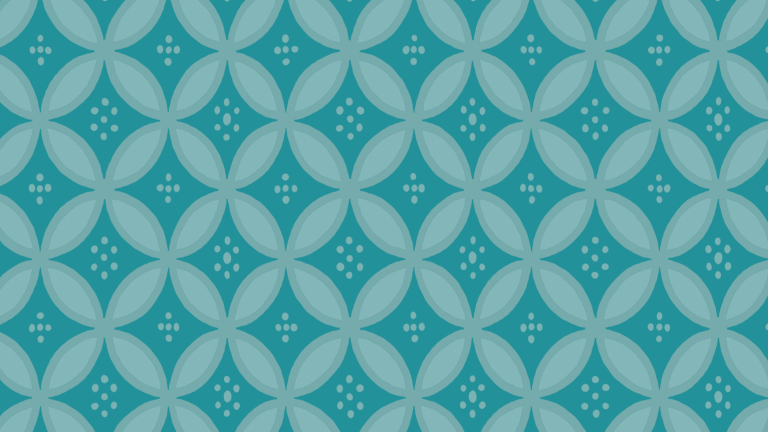
A Shadertoy shader for this pattern:

```glsl
// Interlaced petals on teal: lenses of overlapping circles join the nodes of
// a checkered lattice, and clusters of dots alternate in the gaps between them.
// Layered sines and hashes give the edges a hand-printed unevenness.

// Lengths are in canvas heights unless noted; "cells" are lattice steps.
const vec2 STEP = vec2(0.1421, 0.1606);     // spacing of the lattice
const vec2 ORIGIN = vec2(0.0995, 0.0787);   // lower left node
const float COLUMN_DRIFT = 0.044;           // uneven column spacing, cells
const float EDGE_WOBBLE = 0.006;            // cells
const float BORDER = 0.115;                 // petal border width, cells
const float NODE_RADIUS = 0.125;            // cells
const vec2 DOT_RADII = vec2(0.0073, 0.0086);
const vec2 SMALL_RING = vec2(0.0188, 0.0266);
const vec2 LARGE_RING = vec2(0.0250, 0.0405);

const vec3 TEAL = vec3(0.135, 0.570, 0.600);
const vec3 RIM = vec3(0.460, 0.670, 0.675);
const vec3 PETAL = vec3(0.512, 0.715, 0.725);
const vec3 DOT = vec3(0.480, 0.695, 0.700);

const float PI = 3.14159265;

float hash(vec2 p) {
    return fract(sin(dot(p, vec2(127.1, 311.7))) * 4375.85);
}

vec2 hash2(vec2 p) {
    return vec2(hash(p), hash(p + 17.3)) - 0.5;
}

// Layered sines, roughly -1 to 1 on each axis
vec2 wobble(vec2 p) {
    vec2 w = sin(p.yx * vec2(9.1, 10.3) + p * 3.7);
    w += 0.7 * sin(p.yx * vec2(23.7, 21.1) - p * 8.3 + 1.9);
    w += 0.5 * sin(p.yx * vec2(47.3, 51.9) + p * 19.1 + 4.1);
    return w / 2.2;
}

// Approximate signed distance to an ellipse
float ellipse(vec2 p, vec2 radii) {
    return (length(p / radii) - 1.0) * min(radii.x, radii.y);
}

// Overlap of two unit circles; its tips lie at (0,0) and (1,1)
float lens(vec2 p) {
    return max(length(p - vec2(1.0, 0.0)), length(p - vec2(0.0, 1.0))) - 1.0;
}

// Rounded joint; odd rows are broader with a small knob on top
float joint(vec2 p, float oddRow) {
    float d = length(p * vec2(0.9, 1.05)) - NODE_RADIUS - 0.015 * oddRow;
    float knob = length(p - vec2(0.0, 0.10)) - 0.06;
    return oddRow > 0.5 ? min(d, knob) : d;
}

// Ring of dots around a central one, each slightly displaced and resized
float dotCluster(vec2 p, vec2 id) {
    bool isSmall = mod(id.y, 2.0) > 0.5;
    bool isWide = !isSmall && mod(id.x, 4.0) > 2.5;
    int count = isSmall ? 4 : 6;
    vec2 ring = isSmall ? SMALL_RING : LARGE_RING;
    if (isWide) ring.x *= 1.08;
    vec2 coreRadii = DOT_RADII * (isWide ? vec2(1.35, 1.6) : vec2(0.95));
    float d = ellipse(p - 0.002 * hash2(id), coreRadii);
    for (int i = 0; i < count; i++) {
        float angle = 2.0 * PI * float(i) / float(count) + 0.5 * PI;
        vec2 seed = id * 7.0 + float(i) * 1.7;
        vec2 center = ring * vec2(cos(angle), sin(angle)) + 0.003 * hash2(seed);
        vec2 radii = DOT_RADII * (1.0 + 0.25 * hash2(seed + 5.0));
        d = min(d, ellipse(p - center, radii));
    }
    return d;
}

float cover(float d, float width) {
    return smoothstep(width, -width, d);
}

void mainImage(out vec4 fragColor, in vec2 fragCoord) {
    vec2 p = fragCoord / iResolution.y;
    float pixel = 0.75 / iResolution.y;
    float cellPixel = pixel / STEP.x;

    // Lattice coordinates with paired column drift and uneven edges
    vec2 q = (p - ORIGIN) / STEP;
    q.x += COLUMN_DRIFT * cos(0.5 * PI * q.x);
    vec2 wobbled = q + EDGE_WOBBLE * wobble(q);

    // Petals, mirrored in every other cell
    vec2 cell = floor(wobbled);
    vec2 f = wobbled - cell;
    if (mod(cell.x + cell.y, 2.0) > 0.5) f.x = 1.0 - f.x;
    float outer = lens(f);
    float inner = lens(f + 0.025 * hash2(cell)) + BORDER;
    inner += 0.014 * (hash(cell + 3.0) - 0.5) + 0.005 * wobble(q * 1.7).x;

    // Joints sit on even lattice points, dot clusters on odd ones
    vec2 id = floor(wobbled + 0.5);
    bool isNode = mod(id.x + id.y, 2.0) < 0.5;
    float dots = 1.0;
    if (isNode) outer = min(outer, joint(wobbled - id, mod(id.y, 2.0)));
    else dots = dotCluster((wobbled - id) * STEP - vec2(0.0, 0.003), id);

    // Faint mottling of the pale ink and a soft seam around each petal
    float mottle = 0.006 * wobble(q * 3.1).x * wobble(q * 2.3 + 5.0).y;
    float seam = 0.022 * (1.0 - smoothstep(0.0, 0.016, abs(inner)));

    vec3 color = mix(TEAL, RIM + mottle, cover(outer, cellPixel));
    color = mix(color, PETAL + mottle, cover(inner, cellPixel));
    color -= seam * cover(outer, cellPixel);
    color = mix(color, DOT, cover(dots, pixel));
    fragColor = vec4(color, 1.0);
}
```
